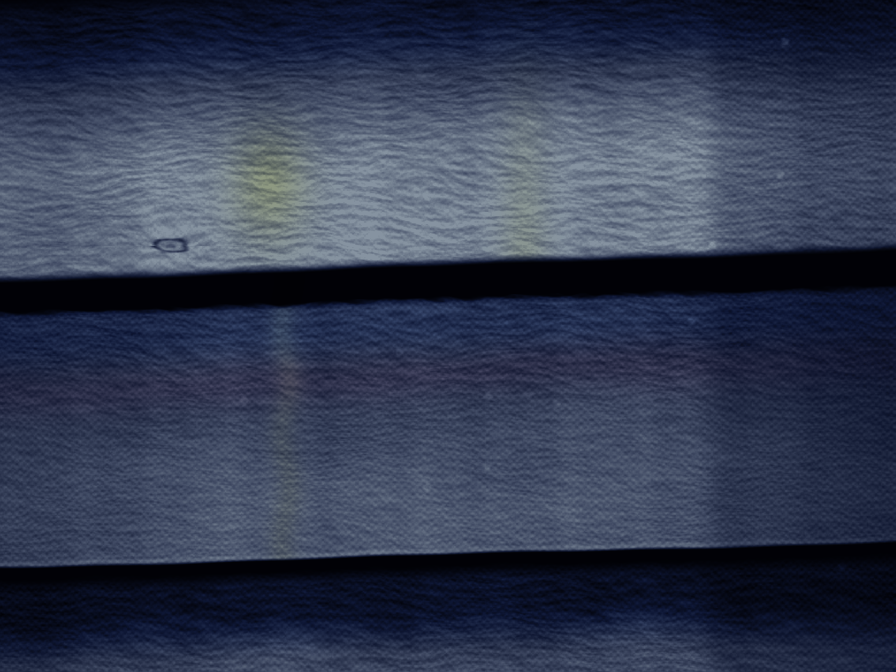
A WebGL 1 fragment shader for this texture:

```glsl
precision highp float;
uniform vec2 u_resolution;

vec2 hash2(vec2 p) {
  return fract(sin(vec2(dot(p, vec2(127.1, 311.7)), dot(p, vec2(269.5, 183.3)))) * 43758.55);
}

// Distance to the nearest jittered cell point
float cellular(vec2 p) {
  vec2 cell = floor(p), local = fract(p);
  float nearest = 2.0;
  for (int j = -1; j <= 1; j++) {
    for (int i = -1; i <= 1; i++) {
      vec2 offset = vec2(float(i), float(j));
      nearest = min(nearest, length(offset + hash2(cell + offset) - local));
    }
  }
  return nearest;
}

// Raised flakes lit from above
float relief(vec2 p) {
  return cellular(p) - cellular(p + vec2(0.08, 0.4));
}

float waves(vec2 p) {
  return sin(p.x * 5.0 + 2.0 * sin(p.y * 7.0)) * 0.5
       + sin(p.x * 13.0 - p.y * 17.0 + 1.3) * 0.3
       + sin(p.x * 29.0 + p.y * 41.0) * 0.2;
}

// Black, navy, slate, pale grey
vec3 woodTone(float t) {
  vec3 color = mix(vec3(0.004, 0.005, 0.02), vec3(0.06, 0.09, 0.19), clamp(t / 0.2, 0.0, 1.0));
  color = mix(color, vec3(0.25, 0.29, 0.39), clamp((t - 0.2) / 0.35, 0.0, 1.0));
  return mix(color, vec3(0.48, 0.53, 0.59), clamp((t - 0.55) / 0.45, 0.0, 1.2));
}

void main() {
  vec2 uv = gl_FragCoord.xy / u_resolution;
  vec2 p = gl_FragCoord.xy / u_resolution.y;

  // Slightly tilted boards: each runs from its lip (0) up to the shadow gap (1)
  float lipWave = 0.0015 * sin(p.x * 7.0) + 0.0006 * sin(p.x * 31.0);
  float stack = (p.y - 0.153 - 0.029 * p.x + lipWave) / (0.425 + 0.007 * p.x);
  float row = floor(stack);
  float f = stack - row;
  float upper = step(0.5, row);
  float lower = step(row, -0.5);
  float middle = 1.0 - upper - lower;

  // Shading up each board
  float tone = upper * mix(0.95, 0.13, smoothstep(0.3, 0.93, f))
             + middle * mix(0.64, 0.36, smoothstep(0.1, 0.85, f))
             + lower * mix(0.62, 0.14, smoothstep(0.6, 0.84, f + 0.03 * waves(p * 2.0)));

  // Grain bends round the knot
  vec2 knotOffset = p - vec2(0.255, 0.634);
  float knot = length(knotOffset / vec2(0.026, 0.011));
  vec2 grain = p + vec2(0.0, 0.012 * waves(p * 1.5 + row * 3.7));
  grain.y += 0.012 * sign(knotOffset.y) * exp(-knot * knot * 0.12);
  float flakes = relief(grain * vec2(24.0, 85.0) + row * 19.0);
  float fine = relief(grain * vec2(65.0, 160.0) + 7.0);
  float lines = sin(grain.y * 430.0 + 3.0 * waves(p * vec2(3.0, 5.0)));
  float crisp = mix(0.55, 1.0, max(upper, smoothstep(0.45, 0.7, f)));
  float texture = 0.26 * flakes * crisp + 0.16 * fine + 0.035 * lines * upper;
  texture += 0.05 * waves(p * vec2(1.2, 3.0) + row * 5.0);

  // Vertical weather streaks
  float streak = sin(p.x * 23.0 + row * 2.0) * 0.5 + sin(p.x * 61.0 + 0.4 * sin(p.y * 30.0)) * 0.3
               + sin(p.x * 113.0 + row) * 0.2;
  texture += 0.05 * streak;
  tone += texture * (0.3 + tone);

  // Pale run and ochre stains
  float run = exp(-pow((p.x - 0.425 + 0.006 * sin(p.y * 40.0)) / 0.02, 2.0));
  tone += 0.13 * run * middle * smoothstep(0.2, 0.75, f + 0.1 * flakes);
  float stain = exp(-dot((p - vec2(0.4, 0.73)) / vec2(0.055, 0.085), (p - vec2(0.4, 0.73)) / vec2(0.055, 0.085)));
  stain += 0.5 * exp(-pow((p.x - 0.78) / 0.035, 2.0)) * (1.0 - f);
  stain *= upper;

  // Knot ring and core
  tone -= 0.5 * upper * smoothstep(0.4, 0.0, abs(knot - 0.85 + 0.4 * flakes));
  tone -= 0.3 * upper * smoothstep(0.4, 0.1, knot);

  // Scattered chips
  vec2 chipCell = floor(p * 9.0);
  vec2 chipRandom = hash2(chipCell + 3.0);
  float chipDistance = length(fract(p * 9.0) - 0.25 - 0.5 * hash2(chipCell + 11.0));
  float chip = smoothstep(0.075, 0.025, chipDistance + 0.03 * fine) * step(0.9, chipRandom.x);
  tone += 0.3 * chip * mix(0.4, 1.0, upper);

  // Light falls off toward the sides and the bottom
  float light = mix(0.74, 1.0, smoothstep(0.0, 0.25, uv.x));
  light *= 1.0 - 0.27 * smoothstep(0.77, 0.81, uv.x) - 0.22 * smoothstep(0.75, 1.0, uv.x);
  light *= mix(0.85, 1.0, smoothstep(0.0, 0.3, uv.y));
  tone *= light;

  // Woven speckle and fine noise
  float weave = sin(p.x * 565.0) * sin(p.y * 565.0);
  tone += weave * 0.075 * (0.3 + tone) * mix(1.0, 0.5, upper * smoothstep(0.85, 0.7, uv.x));
  tone += (hash2(floor(p * 380.0)).x - 0.5) * 0.06 * (0.3 + tone);

  // Shadow gap and lit lip
  float gapStart = 0.875 * middle + 0.92 * upper + 0.91 * lower - 0.012 * p.x * middle;
  float gapSoftness = 0.03 * middle + 0.09 * upper + 0.06 * lower;
  tone *= 1.0 - smoothstep(gapStart, gapStart + gapSoftness, f + 0.015 * flakes);
  tone += 0.14 * middle * light * smoothstep(0.012, 0.0, abs(f - 0.018));
  tone *= smoothstep(0.0, mix(0.014, 0.04, upper), f);

  // Tints: ochre stain, violet band, blue under the gap
  vec3 color = woodTone(max(tone, 0.0));
  color *= mix(vec3(1.0), vec3(1.06, 1.04, 0.8), min(stain, 1.0));
  float band = middle * exp(-pow((f - 0.63 + 0.03 * waves(p)) / 0.08, 2.0));
  color *= mix(vec3(1.0), vec3(1.06, 0.93, 0.97), band);
  color *= mix(vec3(1.0), vec3(0.88, 0.98, 1.1), smoothstep(0.65, 0.8, f));
  color *= mix(vec3(1.0), vec3(1.08, 1.05, 0.88), 0.6 * run * middle);
  gl_FragColor = vec4(color, 1.0);
}
```
